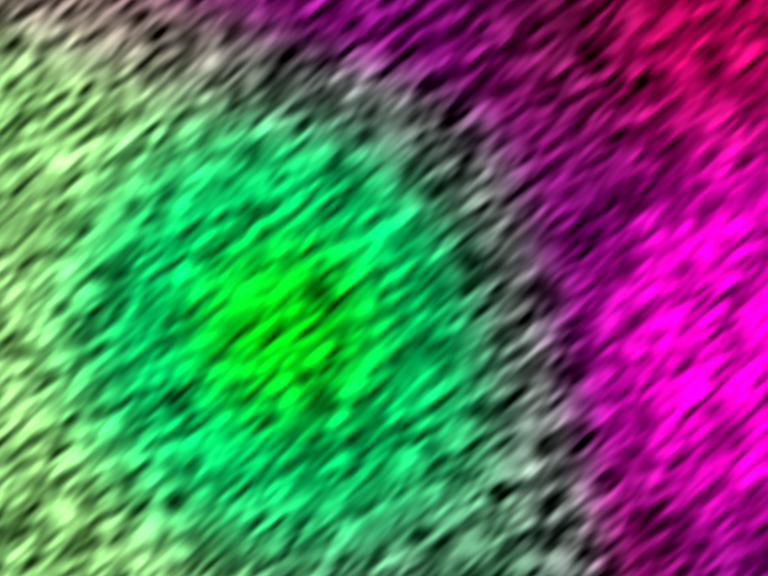
Write a WebGL 2 fragment shader that draws this background.

```glsl
#version 300 es
precision highp float;
// Brushed colour field: a green glow fading to pale and grey green, bounded by
// a rounded corner, with magenta beyond it. Stretched, rotated value noise
// lays diagonal streaks of light and shade over the smooth colours.

#define GLOW_CENTER vec2(0.495, 0.427)
#define MAGENTA_CENTER vec2(1.30, 0.42)
#define CORNER_ROUNDING 0.2
#define STREAK_ANGLE 0.72
#define STREAK_FREQ vec2(19.0, 72.0)
#define STREAK_GAIN 0.62
#define STREAK_LIFT 0.22

uniform vec2 u_resolution;
out vec4 fragColor;

float hash(vec2 p) {
    vec3 q = fract(vec3(p.xyx) * 0.1031);
    q += dot(q, q.yzx + 33.33);
    return fract((q.x + q.y) * q.z);
}

float valueNoise(vec2 p) {
    vec2 i = floor(p), f = fract(p);
    f = f * f * (3.0 - 2.0 * f);
    float low = mix(hash(i), hash(i + vec2(1, 0)), f.x);
    float high = mix(hash(i + vec2(0, 1)), hash(i + vec2(1, 1)), f.x);
    return mix(low, high, f.y);
}

vec2 rotate(vec2 p, float a) {
    return vec2(cos(a) * p.x + sin(a) * p.y, cos(a) * p.y - sin(a) * p.x);
}

// Layers at slightly different angles hide the noise lattice; range about -1..1
float streaks(vec2 p) {
    float sum = 0.0, weight = 0.62;
    for (int k = 0; k < 3; k++) {
        float layer = float(k);
        vec2 q = rotate(p, STREAK_ANGLE + 0.07 * (layer - 1.0));
        q = q * STREAK_FREQ * (1.0 + 0.35 * layer) + 100.0 + 37.0 * layer;
        sum += weight * (2.0 * valueNoise(q) - 1.0);
        weight *= 0.68;
    }
    return sum;
}

// Signed distance to the rounded corner, positive on the magenta side
float cornerEdge(vec2 p) {
    float top = (p.y + 0.30 * p.x - 1.068) / 1.044;
    float side = (p.x + 0.22 * p.y - 1.047) / 1.024;
    float h = max(CORNER_ROUNDING - abs(top - side), 0.0) / CORNER_ROUNDING;
    return max(top, side) + 0.25 * CORNER_ROUNDING * h * h;
}

vec3 greenSide(vec2 p, float edge) {
    const vec3 core = vec3(0.0, 0.83, 0.07), ring = vec3(0.0, 0.75, 0.36);
    const vec3 pale = vec3(0.50, 0.75, 0.42), dusk = vec3(0.28, 0.50, 0.36);
    const vec3 gray = vec3(0.36, 0.38, 0.37);
    float r = length(p - GLOW_CENTER);
    vec3 outer = mix(pale, dusk, smoothstep(0.1, 0.65, p.x));
    vec3 color = mix(core, ring, smoothstep(0.03, 0.25, r));
    color = mix(color, outer, smoothstep(0.22, 0.49, r));
    return mix(color, gray, smoothstep(-0.2, -0.02, edge));
}

vec3 magentaSide(vec2 p) {
    const vec3 bright = vec3(0.93, 0.0, 0.75), plum = vec3(0.44, 0.02, 0.40);
    const vec3 crimson = vec3(0.70, 0.0, 0.34), maroon = vec3(0.38, 0.03, 0.24);
    float r = length((p - MAGENTA_CENTER) * vec2(1.0, 0.72));
    vec3 color = mix(bright, plum, smoothstep(0.12, 0.34, r));
    // Redder and darker toward the upper corner
    vec3 upper = mix(maroon, crimson, smoothstep(0.97, 1.2, p.x));
    float rise = smoothstep(0.58, 0.95, p.y) * smoothstep(0.72, 1.0, p.x);
    color = mix(color, upper, rise);
    // Redder where the edge reaches the bottom
    float fall = smoothstep(0.3, 0.0, p.y) * smoothstep(1.3, 1.05, p.x);
    return mix(color, vec3(0.60, 0.06, 0.40), 0.7 * fall);
}

void main() {
    vec2 p = gl_FragCoord.xy / u_resolution.y;
    float edge = cornerEdge(p);
    vec3 color = mix(greenSide(p, edge), magentaSide(p), smoothstep(-0.045, 0.075, edge));

    // Warm blush where the edge meets the top left
    float blush = exp(-45.0 * edge * edge) * smoothstep(0.6, 0.15, p.x);
    color = mix(color, vec3(0.58, 0.46, 0.42), 0.65 * blush);

    // Muted colours take a stronger neutral streak than vivid ones
    float hi = max(color.r, max(color.g, color.b));
    float lo = min(color.r, min(color.g, color.b));
    float shade = streaks(p);
    color += shade * (STREAK_GAIN * color + STREAK_LIFT * (1.0 - hi + lo));
    fragColor = vec4(clamp(color, 0.0, 1.0), 1.0);
}
```
